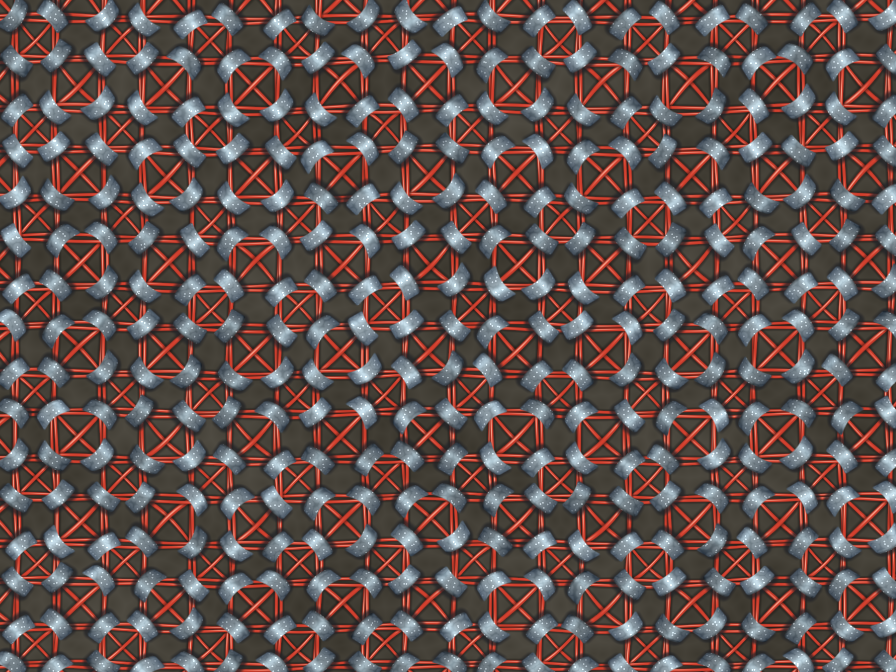
Reproduce this pattern procedurally as a Shadertoy shader.

```glsl
float hash(vec2 p) {
    p = fract(p * vec2(0.1031, 0.1137) + 0.37);
    p += dot(p, p.yx + 33.33);
    return fract((p.x + p.y) * p.x * 17.3);
}

// Distance to the nearest scattered point
float cellular(vec2 p) {
    vec2 cell = floor(p);
    float nearest = 2.0;
    for (int y = -1; y <= 1; y++)
    for (int x = -1; x <= 1; x++) {
        vec2 c = cell + vec2(x, y);
        vec2 point = c + vec2(hash(c), hash(c + 71.0));
        nearest = min(nearest, length(p - point));
    }
    return nearest;
}

float roundedBox(vec2 p, vec2 halfSize, float radius) {
    vec2 q = abs(p) - halfSize + radius;
    return length(max(q, 0.0)) + min(max(q.x, q.y), 0.0) - radius;
}

// Enamelled round wire with a soft shadow and a streak of light
void layWire(inout vec3 col, float d, float radius, float glint, float aa) {
    float s = clamp(d / radius, -1.0, 1.0);
    col *= mix(0.68, 1.0, smoothstep(radius, radius * 2.6, abs(d)));
    vec3 red = mix(vec3(0.42, 0.15, 0.12), vec3(0.83, 0.25, 0.18), sqrt(1.0 - s * s));
    red += glint * smoothstep(0.6, 0.0, abs(s + 0.2)) * vec3(0.15, 0.36, 0.34);
    col = mix(col, red, smoothstep(aa, -aa, abs(d) - radius));
}

// Ferrite ring seen nearly edge on, threaded at a grid crossing
void layCore(inout vec3 col, vec2 g, vec2 node, float speckle, float aa) {
    float h1 = hash(node + 5.0), h2 = hash(node + 23.0), h3 = hash(node + 47.0);
    float side = mod(node.x + node.y, 2.0) < 0.5 ? 1.0 : -1.0;
    float angle = 0.7854 * (2.0 - side) + (h1 - 0.5) * 0.35;
    vec2 p = g - node - (vec2(h2, h3) - 0.5) * 0.16;
    vec2 axis = vec2(cos(angle), sin(angle));
    float u = dot(p, axis);
    float v = dot(p, vec2(-axis.y, axis.x));
    float lean = h3 < 0.5 ? -1.0 : 1.0;
    v += lean * 0.55 * (u * u - 0.04);

    // Shadow and dark inner rim
    float rim = roundedBox(vec2(u, v - lean * 0.07), vec2(0.41, 0.21), 0.12);
    col = mix(col, vec3(0.13, 0.135, 0.15), 0.75 * smoothstep(0.07, -0.04, rim));

    // Outer face, curving away at both ends
    float d = roundedBox(vec2(u, v), vec2(0.38, 0.19), 0.06);
    float facing = clamp(1.0 - u * u * 6.0, 0.0, 1.0);
    vec3 steel = mix(vec3(0.23, 0.28, 0.34), vec3(0.50, 0.55, 0.58), facing);
    float glare = (u + 0.22 - 0.36 * h2) / 0.11;
    steel += vec3(0.21, 0.24, 0.25) * exp(-glare * glare);
    steel *= 0.86 + 0.28 * h1;
    steel *= mix(0.62, 1.0, smoothstep(0.19, 0.11, v * lean));
    steel += 0.3 * smoothstep(0.22, 0.05, speckle) * facing - 0.09 * smoothstep(0.45, 0.9, speckle);
    col = mix(col, steel, smoothstep(aa, -aa, d));
}

void mainImage(out vec4 fragColor, in vec2 fragCoord) {
    vec2 uv = fragCoord / iResolution.y;
    float aa = 15.4 / iResolution.y;

    // Woven grid, rows counted downward, with sagging and uneven spacing
    vec2 g = vec2(uv.x * 15.38 - 1.32, (1.0 - uv.y) * 15.48 - 0.376);
    g.y -= 0.2 * sin(3.1416 * uv.y);
    g += vec2(0.05, -0.05) * cos(3.1416 * g);
    g += 0.035 * sin(g.yx * vec2(0.9, 0.7) + vec2(0.0, 1.7));
    vec2 cell = floor(g);
    vec2 f = g - cell;
    vec2 line = round(g);

    // Backing board
    float grain = cellular(g * 2.5);
    float stain = sin(g.x * 0.6 + 2.0 * sin(g.y * 0.35)) * sin(g.y * 0.8);
    vec3 col = vec3(0.27, 0.255, 0.22) + 0.025 * stain + 0.04 * (grain - 0.5);

    // Crossed wires in alternate cells
    if (mod(cell.x + cell.y, 2.0) > 0.5) {
        float bow = sin(3.1416 * f.x) * (hash(cell) - 0.5) * 0.14;
        float glint = 0.5 + 0.5 * sin(g.x * 8.0 + hash(cell) * 6.3);
        layWire(col, (f.x - f.y) * 0.707 + bow, 0.043, glint * 0.6, aa);
        layWire(col, (f.x + f.y - 1.0) * 0.707 - bow, 0.05, glint, aa);
    }

    // Twin drive wires along every column and row
    for (int i = 0; i < 2; i++) {
        float strand = float(i) * 2.0 - 1.0;
        vec2 phase = line * 2.4 + strand;
        vec2 sway = 0.025 * sin(g.yx * 1.9 + phase);
        vec2 glint = 0.5 + 0.5 * sin(g.yx * 5.3 + phase * 3.1);
        layWire(col, g.x - line.x - strand * 0.035 - sway.x, 0.042, glint.x, aa);
        layWire(col, g.y - line.y - strand * 0.06 - sway.y, 0.04, glint.y * 0.7, aa);
    }

    // Cores at the four surrounding crossings
    float speckle = cellular(g * 7.0);
    for (int y = 0; y < 2; y++)
    for (int x = 0; x < 2; x++)
        layCore(col, g, cell + vec2(x, y), speckle, aa);

    fragColor = vec4(clamp(col, 0.0, 1.0), 1.0);
}
```
